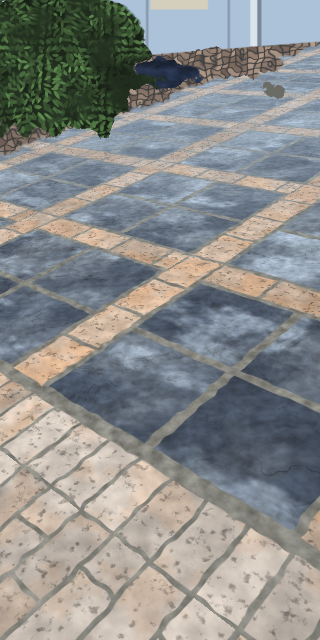
This texture is drawn by a Shadertoy shader. Its source:

```glsl
const float PERIOD = 2.4; // two slabs plus one brick band
const float BLOCK = 2.0;
const vec3 SLATE_DARK = vec3(0.28, 0.32, 0.38);
const vec3 SLATE_LIGHT = vec3(0.53, 0.57, 0.61);
const vec3 MORTAR = vec3(0.53, 0.53, 0.50);
const vec3 PALE_BRICK = vec3(0.77, 0.73, 0.69);
const vec3 TAN_BRICK = vec3(0.80, 0.66, 0.54);
const vec3 WALL = vec3(0.67, 0.76, 0.85);
const vec3 LEAF_DARK = vec3(0.13, 0.18, 0.12);
const vec3 LEAF_LIGHT = vec3(0.36, 0.53, 0.30);

float hash(vec2 p) {
  vec3 q = fract(p.xyx * vec3(0.1031, 0.1030, 0.0973));
  q += dot(q, q.yzx + 33.33);
  return fract((q.x + q.y) * q.z);
}

float noise(vec2 p) {
  vec2 i = floor(p), f = fract(p);
  f = f * f * (3.0 - 2.0 * f);
  return mix(mix(hash(i), hash(i + vec2(1, 0)), f.x),
             mix(hash(i + vec2(0, 1)), hash(i + 1.0), f.x), f.y);
}

float fbm(vec2 p) {
  float sum = 0.0, amp = 0.5;
  for (int i = 0; i < 5; i++) {
    sum += amp * noise(p);
    p = mat2(1.6, 1.2, -1.2, 1.6) * p + 7.3;
    amp *= 0.5;
  }
  return sum;
}

// Coverage of a rectangle inset by a joint
float slabMask(vec2 local, vec2 size, float joint, vec2 aa) {
  vec2 m = smoothstep(-aa, aa, min(local, size - local) - joint);
  return m.x * m.y;
}

float ellipseMask(vec2 p, vec2 center, vec2 radius, float soft) {
  return 1.0 - smoothstep(1.0 - soft, 1.0 + soft, length((p - center) / radius));
}

float stripe(float x, float center, float halfWidth, float aa) {
  return 1.0 - smoothstep(halfWidth - aa, halfWidth + aa, abs(x - center));
}

vec2 wornEdge(vec2 g) {
  return 0.028 * vec2(noise(g * 13.0) - 0.5, noise(g * 13.0 + 40.0) - 0.5);
}

// Cleft slate with ridges, grain and pale bloom
vec3 slateColor(vec2 g, vec2 id, float far) {
  vec2 q = g * 1.8 + hash(id) * 43.0;
  float cloud = fbm(q);
  vec2 warped = q * 1.2 + 2.2 * cloud;
  float height = fbm(warped);
  float relief = height - fbm(warped + vec2(0.07, -0.05));
  float cleft = stripe(height, 0.46, 0.006, 0.012) * noise(q * 2.0);
  float bloom = smoothstep(0.52, 0.72, fbm(q * vec2(1.0, 1.5) + 19.0));
  vec3 col = mix(SLATE_DARK, SLATE_LIGHT, 0.65 * smoothstep(0.3, 0.7, cloud) + 0.35 * far);
  col = mix(col, vec3(0.66, 0.72, 0.78), 0.7 * bloom);
  float grain = fbm(g * 17.0) - 0.5;
  return col * (0.93 + 0.16 * hash(id + 5.0) + 1.8 * relief + 0.4 * grain - 0.25 * cleft);
}

vec3 brickColor(vec2 g, vec2 id, float warmth) {
  float tone = hash(id + 11.0);
  float blotch = smoothstep(0.35, 0.65, fbm(g * 3.5 + tone * 20.0));
  vec3 col = mix(PALE_BRICK, TAN_BRICK, clamp(warmth + (blotch - 0.5) * 0.6, 0.0, 1.0));
  float pits = smoothstep(0.55, 0.8, fbm(g * 30.0));
  return col * (0.75 + 0.18 * tone + 0.36 * fbm(g * 11.0) - 0.3 * pits);
}

vec3 mortarColor(vec2 g) {
  return MORTAR * (0.7 + 0.6 * fbm(g * 16.0));
}

// Slab blocks framed by single brick bands
vec3 slabPaving(vec2 g, vec2 aa, float far) {
  vec2 cell = floor(g / PERIOD), c = mod(g, PERIOD), worn = wornEdge(g);
  if (max(c.x, c.y) < BLOCK) {
    float m = slabMask(fract(c) + worn, vec2(1), 0.038, aa);
    return mix(mortarColor(g), slateColor(g, cell * 2.0 + floor(c), far), m);
  }
  bool across = c.x < BLOCK;
  vec2 b = across ? c.yx : c;
  vec2 local = vec2(b.x - BLOCK, mod(b.y, 0.6));
  vec2 id = cell * 9.0 + vec2(floor(b.y / 0.6), across ? 4.0 : 0.0);
  float m = slabMask(local + worn, vec2(0.4, 0.6), 0.02, across ? aa.yx : aa);
  return mix(mortarColor(g), brickColor(g, id, 0.8), m);
}

// Soldier course, then staggered bricks
vec3 brickApron(vec2 g, vec2 aa) {
  vec2 size = vec2(0.255, 0.52);
  float shift = g.y < -0.6 ? 0.26 * mod(floor(g.x / size.x), 2.0) : 0.0;
  vec2 q = g + vec2(0.0, 0.07 + shift);
  float m = slabMask(mod(q, size) + wornEdge(g), size, 0.014, aa);
  m *= 1.0 - smoothstep(-0.09 - aa.y, -0.07 + aa.y, g.y);
  float warmth = 0.5 - 0.45 * smoothstep(-0.4, 1.0, g.x);
  return mix(mortarColor(g), brickColor(g, floor(q / size), warmth), m);
}

vec3 rubbleColor(vec2 p) {
  vec2 q = p * vec2(38.0, 52.0) + 1.2 * noise(p * 50.0);
  vec3 stone = mix(vec3(0.42, 0.36, 0.33), vec3(0.70, 0.61, 0.54), hash(floor(q)));
  return mix(vec3(0.24), stone, slabMask(fract(q), vec2(1), 0.1, vec2(0.15)));
}

// Layers of small turned leaves
vec3 foliage(vec2 p, float aa) {
  vec3 col = LEAF_DARK * (0.5 + fbm(p * 22.0));
  for (float i = 0.0; i < 4.0; i++) {
    vec2 q = p * (32.0 + 5.0 * i) + i * 17.3 + noise(p * 15.0), id = floor(q);
    float turn = 6.283 * hash(id), tone = hash(id + 31.0);
    vec2 f = mat2(cos(turn), sin(turn), -sin(turn), cos(turn)) * (fract(q) - 0.5);
    float m = ellipseMask(f, vec2(0), vec2(0.46, 0.2), min(aa * 100.0, 0.5));
    float lit = tone * smoothstep(0.2, 0.6, fbm(p * 9.0 + 3.0)) * (0.6 + 0.2 * i);
    col = mix(col, mix(LEAF_DARK, LEAF_LIGHT, lit), m * step(0.3, tone));
  }
  return col;
}

// Panel, corner lines and drainpipe
vec3 wallColor(vec2 p, float aa) {
  float panel = stripe(p.x, 0.56, 0.09, aa) * stripe(p.y, 0.0, 0.03, aa);
  vec3 col = mix(WALL, vec3(0.83, 0.81, 0.74), panel);
  col *= 1.0 - 0.2 * (stripe(p.x, 0.46, 0.004, aa) + stripe(p.x, 0.715, 0.004, aa));
  col *= 1.0 - 0.3 * stripe(p.x, 0.805, 0.012, aa);
  return mix(col, vec3(0.86, 0.89, 0.92), stripe(p.x, 0.793, 0.011, aa));
}

void mainImage(out vec4 fragColor, in vec2 fragCoord) {
  vec2 p = vec2(0, 2) + vec2(1, -2) * fragCoord / iResolution.xy;
  float aa = 1.0 / iResolution.x;
  // Perspective from the canvas to the ground plane
  mat3 view = mat3(0.2526, -0.0247, -0.155, 0.3302, -0.0508, 0.1326, 0.1302, 1.2109, 1.0);
  vec3 ray = inverse(view) * vec3(p, 1.0);
  vec2 g = ray.xy / ray.z, blur = 0.6 * fwidth(g) + 0.0001;
  float far = 1.0 - smoothstep(0.3, 1.1, p.y);
  vec3 col = g.y < 0.0 ? brickApron(g, blur) : slabPaving(g, blur, far);
  col = mix(col, WALL, 0.42 * far * far);
  // Loose border, wall and heaped stones
  float ragged = fbm(p * 24.0) - 0.5;
  vec2 rough = p + 0.06 * ragged;
  vec3 rubble = rubbleColor(p);
  col = mix(col, rubble, 1.0 - smoothstep(-5.7, -5.4, g.x + ragged));
  col = mix(wallColor(p, aa), col, smoothstep(-aa, aa, p.y - 0.207 + 0.077 * p.x));
  col = mix(col, rubble, ellipseMask(rough, vec2(0.72, 0.195), vec2(0.16, 0.045), 0.05));
  col = mix(col, MORTAR * 0.8, ellipseMask(rough, vec2(0.85, 0.275), vec2(0.035, 0.014), 0.1));
  // Crumpled sheet and bush
  vec3 sheet = vec3(0.13, 0.17, 0.25) * (0.5 + 1.1 * fbm(p * vec2(28, 45)));
  col = mix(col, sheet, ellipseMask(rough, vec2(0.53, 0.23), vec2(0.095, 0.04), 0.05));
  float bush = ellipseMask(p + 0.16 * ragged, vec2(0.12, 0.17), vec2(0.34, 0.25), 0.02);
  fragColor = vec4(mix(col, foliage(p, aa), bush), 1.0);
}
```
